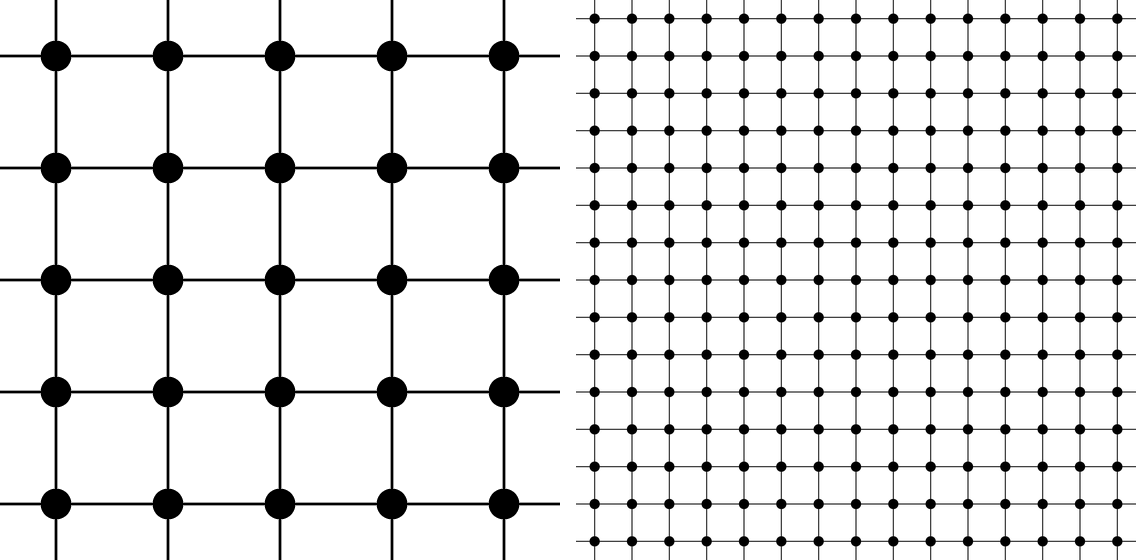
Left: one tile. Right: repeated 3 by 3.
Reproduce this pattern procedurally as a Shadertoy shader.

```glsl
const float REPEATS = 5.0;            // cells across and down
const float DOT_RADIUS = 0.1375;      // in cell widths
const float LINE_HALF_WIDTH = 0.0122; // in cell widths
const vec3 PAPER = vec3(1.0);
const vec3 INK = vec3(0.0);

// Distance to a cross of two endless lines through the cell centre
float crossDistance(vec2 p) {
    return min(abs(p.x), abs(p.y)) - LINE_HALF_WIDTH;
}

float dotDistance(vec2 p) {
    return length(p) - DOT_RADIUS;
}

void mainImage(out vec4 fragColor, in vec2 fragCoord) {
    // Cell coordinates, centred on each grid node
    vec2 cell = fract(fragCoord / iResolution.xy * REPEATS) - 0.5;
    float pixel = REPEATS / min(iResolution.x, iResolution.y);

    // Union of lines and dots, with a one-pixel soft edge
    float d = min(crossDistance(cell), dotDistance(cell));
    float coverage = clamp(0.5 - d / pixel, 0.0, 1.0);

    fragColor = vec4(mix(PAPER, INK, coverage), 1.0);
}
```
